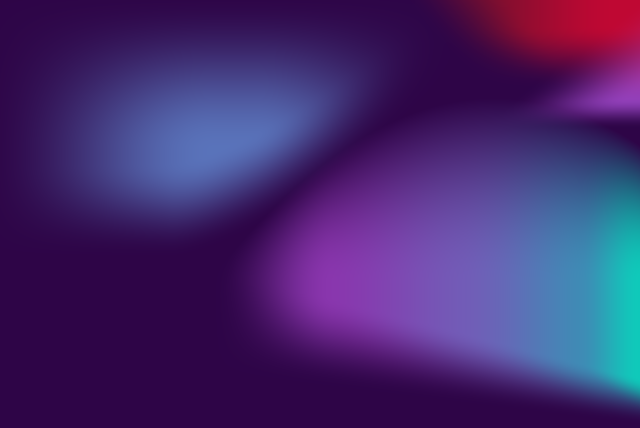
Write a WebGL 1 fragment shader that draws this background.

```glsl
precision highp float;
// Soft mesh-style gradient: a blue haze, a violet-to-teal fan and a red-pink
// corner over deep purple. Each glow is a product of smooth edge masks whose
// boundaries are simple curves, then mixed over the base colour.

uniform vec2 u_resolution;

#define BASE   vec3(0.18, 0.02, 0.28)
#define BLUE   vec3(0.35, 0.45, 0.73)
#define VIOLET vec3(0.54, 0.21, 0.68)
#define SLATE  vec3(0.44, 0.37, 0.72)
#define AZURE  vec3(0.23, 0.56, 0.71)
#define TEAL   vec3(0.06, 0.79, 0.73)
#define MAROON vec3(0.47, 0.06, 0.18)
#define RED    vec3(0.75, 0.03, 0.20)
#define PINK   vec3(0.72, 0.15, 0.48)
#define ORCHID vec3(0.57, 0.25, 0.73)

// Falls smoothly from one at lo to zero at hi.
float fall(float lo, float hi, float v) {
  return 1.0 - smoothstep(lo, hi, v);
}

// Haze at the upper left, cut off below by a rising curve.
float hazeMask(vec2 p) {
  float edge = 0.44 + 0.8 * pow(max(p.x - 0.4, 0.0), 1.5);
  float sides = smoothstep(-0.05, 0.5, p.x) * fall(0.6, 1.1, p.x);
  return sides * smoothstep(edge - 0.04, edge + 0.18, p.y) * fall(0.65, 1.02, p.y);
}

// Lower rim of the fan; it slopes down and sharpens to the right.
float fanRim(vec2 p) {
  float middle = 0.2 - 0.19 * (p.x - 0.78);
  float halfWidth = 0.105 - 0.07 * (p.x - 0.78);
  return smoothstep(middle - halfWidth, middle + halfWidth, p.y);
}

// Arched fade over the top of the fan, with a soft left end.
float fanBody(vec2 p) {
  float crest = 0.77 - 0.95 * (p.x - 1.16) * (p.x - 1.16);
  float depth = clamp((crest - p.y) / max(crest - 0.34, 0.08), 0.0, 1.0);
  return sin(depth * 1.5708) * smoothstep(0.5, 0.78, p.x);
}

// Hue of the fan from left to right.
vec3 fanColor(float x) {
  vec3 c = mix(VIOLET, SLATE, smoothstep(0.74, 1.15, x));
  c = mix(c, AZURE, smoothstep(1.08, 1.42, x));
  return mix(c, TEAL, smoothstep(1.36, 1.5, x));
}

void main() {
  // Canvas units: x spans 0 to 1.5, y spans 0 to 1.
  vec2 p = gl_FragCoord.xy / u_resolution * vec2(1.5, 1.0);
  float drop = 1.0 - p.y;

  // Blue haze
  vec3 color = mix(BASE, BLUE, hazeMask(p));

  // Fan, tinted back towards violet along its lower rim
  float rim = fanRim(p);
  vec3 fan = fanColor(p.x - 0.15 * (1.0 - rim));
  color = mix(color, fan, rim * fanBody(p));

  // Red corner with a slanted left side
  float redStart = 0.95 + 0.8 * drop;
  float redMask = smoothstep(redStart, redStart + 0.25, p.x) * smoothstep(0.79, 0.94, p.y);
  color = mix(color, mix(MAROON, RED, smoothstep(1.08, 1.45, p.x)), redMask);

  // Pink wedge below the red, ending in a crisp lower edge
  float pinkMask = smoothstep(1.5, 1.77, p.x + 1.28 * drop) * smoothstep(0.70, 0.77, p.y);
  color = mix(color, mix(PINK, ORCHID, smoothstep(0.08, 0.25, drop)), pinkMask);

  gl_FragColor = vec4(color, 1.0);
}
```
